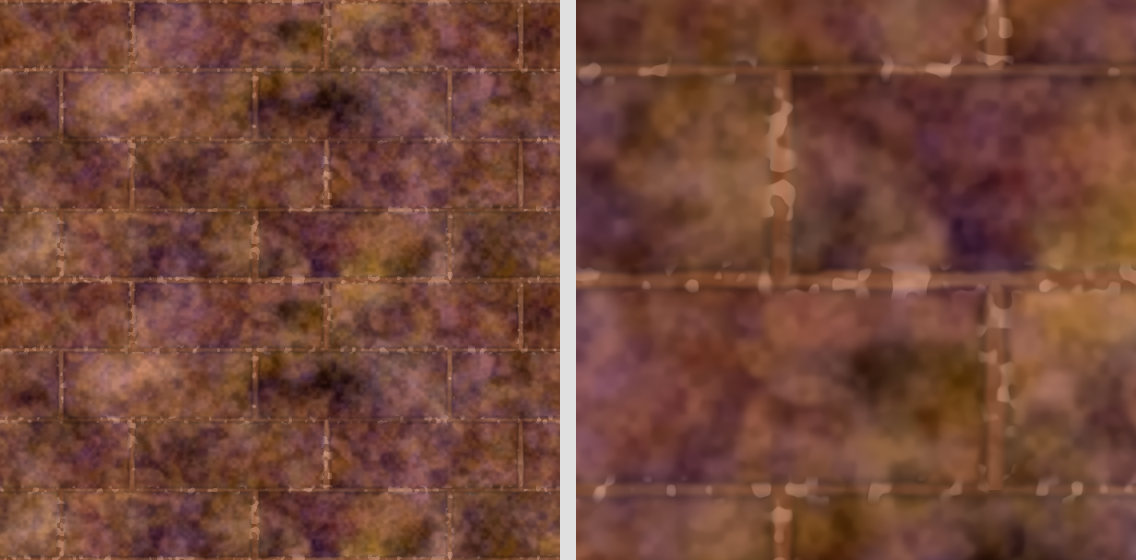
Left: the whole. Right: its middle third, enlarged.
Write a WebGL 2 fragment shader that draws this texture.

```glsl
#version 300 es
precision highp float;
uniform vec2 u_resolution;
out vec4 fragColor;

const float TAU = 6.28318;

vec3 hash3(vec2 cell, float seed) {
  vec3 h = fract(vec3(cell.xyx + seed) * vec3(.1031, .1030, .0973));
  h += dot(h, h.yxz + 33.33);
  return fract((h.xxy + h.yzz) * h.zyx);
}

// Soft cellular noise in three channels, wrapping every 1 by 0.5 units
vec3 blotches(vec2 p, float cells, float seed) {
  p *= cells;
  vec4 sum = vec4(0.);
  for (int j = -1; j <= 1; j++) {
    for (int i = -1; i <= 1; i++) {
      vec2 cell = floor(p) + vec2(i, j);
      vec2 id = mod(cell, vec2(cells, cells * .5));
      vec2 d = cell + .2 + .6 * hash3(id, seed).xy - p;
      sum += vec4(hash3(id, seed + 17.), 1.) * exp(-4. * dot(d, d));
    }
  }
  return sum.xyz / sum.w - .5;
}

// Soft oval mark, wrapping with the same period
float stain(vec2 p, vec2 centre, vec2 size) {
  vec2 period = vec2(1., .5);
  vec2 d = (fract((p - centre) / period + .5) - .5) * period / size;
  return exp(-dot(d, d));
}

void main() {
  vec2 p = gl_FragCoord.xy / u_resolution;
  float soft = max(.0025, 1. / u_resolution.y);

  // Layers of mottling, bent by broad waves
  vec2 bend = .008 * sin(TAU * (p.yx * vec2(6., 5.) + p * vec2(3., 4.)));
  vec3 broad = blotches(p + bend, 8., 3.);
  vec3 cloud = blotches(p + bend, 22., 11.);
  vec3 fleck = blotches(p + bend * .5, 56., 29.);
  vec3 grain = blotches(p, 140., 41.);
  vec2 q = p + .03 * cloud.xy + .012 * fleck.yz;

  // Three bricks across, eight courses, slightly uneven lengths
  float course = mod(floor(p.y * 8.), 2.);
  float middle = mix(.456, .583, course);
  float along = (p.x - middle - .0165 * sin(TAU * (p.x - middle))) * 3.;
  vec2 joint = abs(fract(vec2(along, p.y * 8.) + .5) - .5) / vec2(3., 8.);
  joint += .0025 * fleck.yz + .0015 * grain.xy;
  vec2 brick = vec2(mod(floor(along), 3.), mod(floor(p.y * 8.), 4.));
  vec3 tint = hash3(brick, 5.) - .5;

  // Fired clay: value, then purple and ochre shifts
  float tone = .17 * broad.x + .21 * cloud.x + .18 * fleck.x + .10 * grain.x;
  vec3 color = vec3(.435, .265, .210) + tone * vec3(1., .84, .74);
  color += (broad.y + cloud.y + .6 * fleck.y) * vec3(-.01, -.035, .075);
  color += (broad.z + cloud.z + fleck.z) * vec3(.065, .025, -.045);
  color += .035 * tint.x + tint.y * vec3(.02, -.01, -.01);

  // Large stains and pale patches
  color += vec3(.19, .15, .08) * stain(q, vec2(.25, .112), vec2(.085, .018));
  color += vec3(.13, .10, .06) * stain(q, vec2(.63, .475), vec2(.05, .025));
  color += vec3(.07, .07, .09) * stain(q, vec2(.18, .325), vec2(.10, .045));
  color += vec3(.09, .08, .10) * stain(q, vec2(.06, .045), vec2(.04, .03));
  color += vec3(.08, .02, .01) * stain(q, vec2(.61, .075), vec2(.12, .04));
  color -= vec3(.15, .10, .08) * stain(q, vec2(.515, .445), vec2(.05, .03));
  color -= vec3(.11, .08, .07) * stain(q, vec2(.59, .315), vec2(.12, .04));
  color -= vec3(.12, .08, .04) * stain(q, vec2(.90, .325), vec2(.05, .02));
  color -= vec3(.07, .05, .04) * stain(q, vec2(.82, .185), vec2(.11, .03));

  // Worn joints: a dark lip around a thin tan line
  float bedStrong = 1. - smoothstep(.02, .04, abs(fract(p.y * 2. + .5) - .5));
  vec2 halfWidth = vec2(.0042, mix(.0026, .0042, bedStrong));
  vec2 lip = 1. - smoothstep(halfWidth, halfWidth + .008, joint);
  vec2 line = 1. - smoothstep(halfWidth - soft, halfWidth + soft, joint);
  vec2 strength = clamp(vec2(.72, .55 + .25 * bedStrong) + .8 * cloud.zx + .5 * broad.yz, .2, .9);
  color *= 1. - .16 * max(lip.x, lip.y);
  vec3 mortar = vec3(.57, .36, .255) + .16 * cloud.y * vec3(.6, .8, 1.) + .12 * grain.x;
  color = mix(color, mortar, max(line.x * strength.x, line.y * strength.y));

  // Pale chips scattered along the joints
  float chips = smoothstep(.10, .32, grain.z + .5 * cloud.x) * max(lip.x, lip.y);
  color += .17 * chips * vec3(.9, .85, .85);

  fragColor = vec4(clamp(color, 0., 1.), 1.);
}
```
